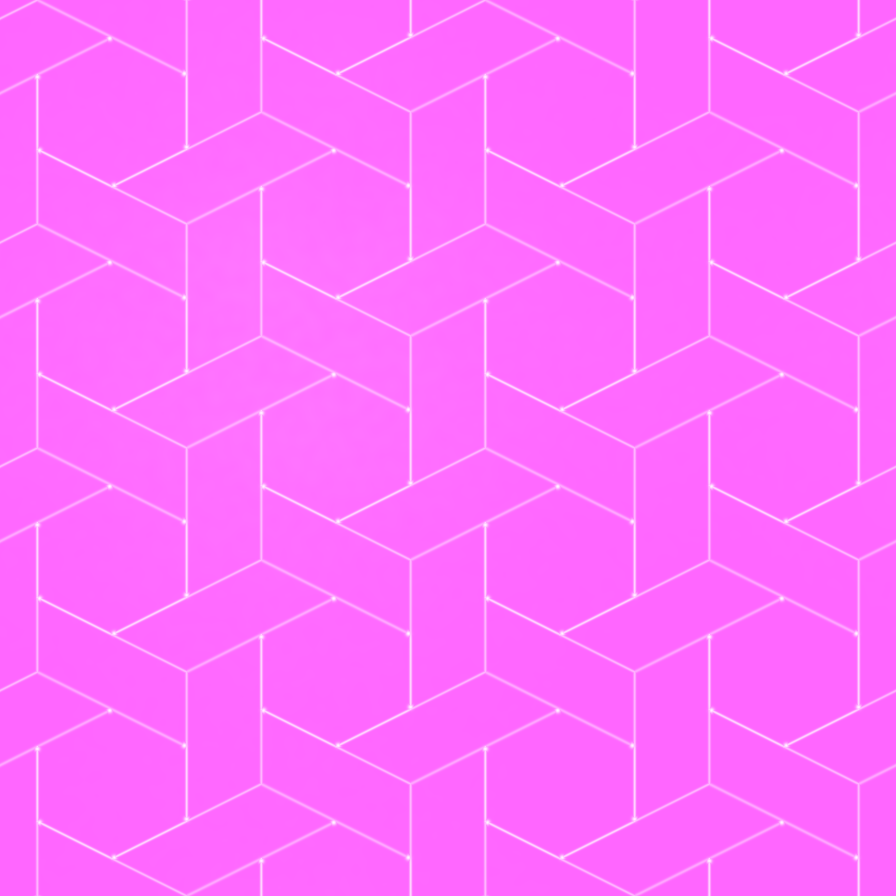
Reproduce this pattern procedurally as a WebGL 2 fragment shader.

```glsl
#version 300 es
precision highp float;
// Interlaced parallelograms and hexagons in fine pale lines on pink.
// Three-armed stars, in pairs turned by half a turn, sit on a skewed lattice;
// a wrapping glow and gradient noise vary the ground.
uniform vec2 u_resolution;
out vec4 fragColor;

const float TAU = 6.2831853;

vec2 gradientAt(vec2 cell, float period) {
    vec2 c = mod(cell, period);
    float angle = TAU * fract(sin(dot(c, vec2(127.1, 311.7))) * 4375.85);
    return vec2(cos(angle), sin(angle));
}

// Gradient noise that wraps after a whole number of cells.
float wrappedNoise(vec2 uv, float period) {
    vec2 p = uv * period, i = floor(p), f = p - i;
    vec2 u = f * f * f * (f * (f * 6.0 - 15.0) + 10.0);
    vec2 e = vec2(1.0, 0.0);
    float a = dot(gradientAt(i, period), f);
    float b = dot(gradientAt(i + e, period), f - e);
    float c = dot(gradientAt(i + e.yx, period), f - e.yx);
    float d = dot(gradientAt(i + 1.0, period), f - 1.0);
    return mix(mix(a, b, u.x), mix(c, d, u.x), u.y);
}

// Soft stroke profile, never thinner than a pixel can show.
float stroke(float dist, float width, float pixel) {
    float x = dist / max(width, 0.6 * pixel);
    return exp(-x * x);
}

// Stars on the lattice (6,3), (0,6); side picks which slanted arm is faint.
float stars(vec2 p, float side, float pixel) {
    float column = floor(p.x / 6.0);
    p -= column * vec2(6.0, 3.0);
    p.y = mod(p.y, 6.0);
    float light = 0.0;
    for (int a = 0; a <= 1; a++)
    for (int b = -1; b <= 1; b++)
    for (int k = 0; k < 3; k++) {
        vec2 q = p - vec2(6 * a, 3 * a + 6 * b);
        float lean = k == 0 ? 0.0 : (k == 1 ? side : -side);
        vec2 arm = k == 0 ? vec2(0.0, -4.0) : vec2(4.0 * lean, 2.0);
        float t = clamp(dot(q, arm) / dot(arm, arm), 0.0, 1.0);
        // Arms brighten beyond the crossing at their middle.
        float strength = mix(0.52, 0.72, smoothstep(0.46, 0.54, t));
        float width = 0.036;
        if (k == 1) {
            strength = 0.42;
            width = 0.045;
        }
        light = max(light, strength * stroke(length(q - arm * t), width, pixel));
        // Bright bead where the arm meets its neighbour.
        light = max(light, 0.92 * stroke(length(q - arm * 0.985), 0.075, pixel));
    }
    return light;
}

void main() {
    vec2 uv = gl_FragCoord.xy / u_resolution;
    vec2 p = uv * 24.0;
    float pixel = 24.0 / min(u_resolution.x, u_resolution.y);

    // Ground: one broad glow with faint mottling inside it.
    vec2 wave = cos(TAU * (uv - vec2(0.32, 0.62)));
    float glow = exp(0.65 * (wave.x + wave.y - 2.0));
    float mottle = wrappedNoise(uv, 56.0) + 0.8 * wrappedNoise(uv, 9.0);
    float green = 0.392 + glow * (0.062 + 0.018 * mottle);
    green = max(green, 0.4);

    // Line work: both orientations of the star.
    float line = max(stars(p - vec2(5.0, 0.0), 1.0, pixel),
                     stars(vec2(7.0, -3.0) - p, -1.0, pixel));
    fragColor = vec4(1.0, mix(green, 1.0, line), 1.0, 1.0);
}
```
